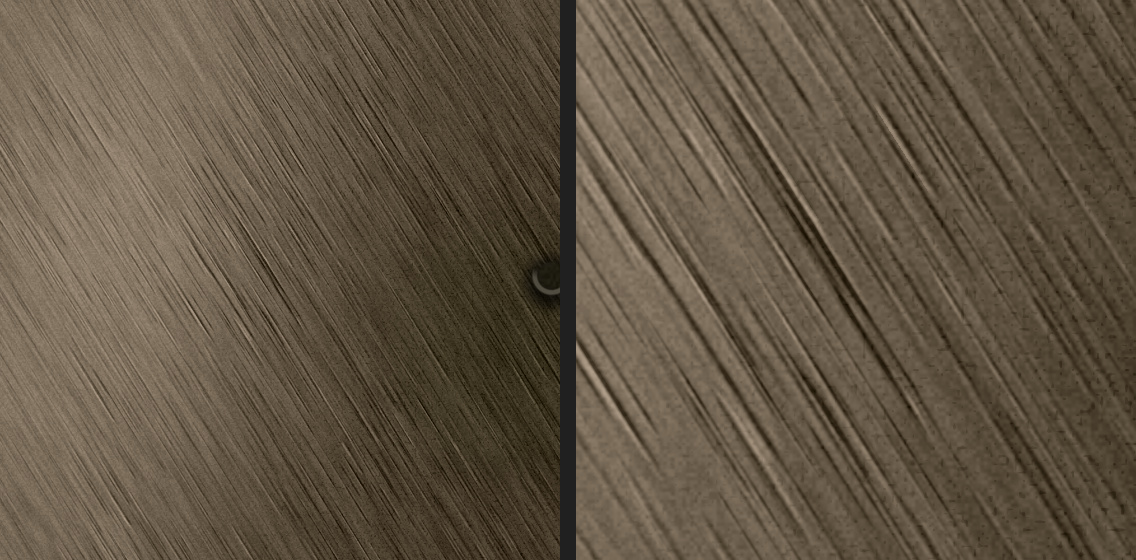
Left, the full canvas; right, a detail of the centre.
This texture is drawn by a Shadertoy shader. Its source:

```glsl
// Brushed brown metal with slanted scratches, a soft sheen and a small dark hole at the right edge.

float hash(vec2 p) {
    vec3 q = fract(p.xyx * 0.1031);
    q += dot(q, q.yzx + 33.33);
    return fract((q.x + q.y) * q.z);
}

float noise(vec2 p) {
    vec2 i = floor(p), f = fract(p);
    f = f * f * (3.0 - 2.0 * f);
    return mix(mix(hash(i), hash(i + vec2(1, 0)), f.x),
               mix(hash(i + vec2(0, 1)), hash(i + vec2(1, 1)), f.x), f.y);
}

// One layer of tapered, broken scratches: x = dark groove, y = lit edge beside it.
vec2 scratches(vec2 q, float lanes, float span, float seed) {
    float lane = floor(q.x * lanes);
    float along = q.y / span + 9.0 * hash(vec2(lane, seed));
    vec2 id = vec2(lane, floor(along) + seed * 17.0);
    float f = fract(along);
    float taper = smoothstep(0.0, 0.2, f) * smoothstep(1.0, 0.75, f);
    float centre = mix(0.35, 0.65, hash(id + 5.3));
    float d = (fract(q.x * lanes) - centre) / lanes;
    float w = max(mix(0.0009, 0.0018, hash(id + 11.7)) * (0.6 + 0.4 * taper), 0.6 / iResolution.y);
    float broken = mix(0.45, 1.15, noise(vec2(lane * 7.3 + seed, q.y * 75.0)));
    float depth = smoothstep(0.5, 0.95, hash(id)) * taper * broken;
    float side = hash(id + 23.1) < 0.7 ? 1.0 : -1.0;
    float groove = exp(-d * d / (w * w));
    float e = (d + side * 2.1 * w) / w;
    return depth * vec2(groove, exp(-e * e) * hash(id + 31.9));
}

// Broad light: bright on the left, falling into shade on the right.
float sheen(vec2 p) {
    vec2 glow = (p - vec2(0.19, 0.62)) / vec2(0.22, 0.34);
    vec2 shade = (p - vec2(0.97, 0.40)) / vec2(0.28, 0.34);
    float fall = smoothstep(0.18, 0.78, p.x - 0.22 * (p.y - 0.5));
    return 0.84 - 0.38 * fall + 0.18 * exp(-dot(glow, glow))
         - 0.26 * exp(-dot(shade, shade))
         - 0.08 * smoothstep(0.35, 0.0, p.y);
}

void mainImage(out vec4 fragColor, in vec2 fragCoord) {
    vec2 p = fragCoord / iResolution.y;

    // Brushing frame: x runs across the strokes, y along them
    vec2 q = vec2(dot(p, vec2(0.848, 0.530)), dot(p, vec2(-0.530, 0.848)));
    q.x += 0.006 * noise(q * vec2(3.0, 2.0) + 4.0);

    // Fine continuous brushing
    float tone = sheen(p);
    float brushing = 0.22 * (noise(q * vec2(240.0, 18.0)) - 0.5)
                   + 0.10 * (noise(q * vec2(120.0, 5.0) + 40.0) - 0.5)
                   + 0.07 * (noise(q * vec2(32.0, 1.5) + 80.0) - 0.5);

    // Scratches, deeper away from the sheen
    vec2 marks = vec2(0);
    for (int i = 0; i < 7; i++) {
        float k = float(i);
        marks += scratches(q + vec2(0.137 * k, 0.31 * k), 48.0 + 5.0 * k, 0.30 - 0.035 * k, k + 1.0);
    }
    marks = min(marks, 1.1);
    float patches = 0.45 + 0.95 * noise(q * vec2(9.0, 5.0) + 13.0);
    float bite = mix(0.5, 1.0, smoothstep(0.1, 0.5, p.x + 0.35 * (0.5 - p.y)));
    tone += brushing * mix(0.75, 1.0, bite);
    tone += bite * patches * (0.46 * marks.y - 0.60 * marks.x * (0.4 + 0.6 * sheen(p)));

    // Sensor-like grain with sparse dark specks
    tone += 0.20 * (noise(p * 440.0) - 0.5);
    tone -= 0.18 * smoothstep(0.75, 0.92, noise(p * 410.0 + 60.0)) * smoothstep(0.1, 0.7, p.x);

    vec3 color = vec3(0.16, 0.12, 0.06) + vec3(0.39, 0.37, 0.355) * max(tone, -0.22);
    color += vec3(-0.012, 0.004, -0.012) * smoothstep(0.35, 0.0, length(p - vec2(0.92, 0.38)));

    // Hole with a shadow around it and a pale lower rim
    vec2 h = p - vec2(0.985, 0.508);
    float r = length(h);
    color *= 1.0 - 0.65 * smoothstep(0.065, 0.025, length(h + vec2(0.0, 0.012)));
    float rim = smoothstep(0.007, 0.002, abs(r - 0.030)) * smoothstep(0.008, -0.016, h.y + 0.3 * h.x);
    color = mix(color, vec3(0.36, 0.34, 0.29), 0.85 * rim);
    vec3 holeColor = vec3(0.09, 0.08, 0.04) + 0.05 * noise(p * 200.0);
    color = mix(color, holeColor, smoothstep(0.027, 0.022, r));

    fragColor = vec4(clamp(color, 0.0, 1.0), 1.0);
}
```
